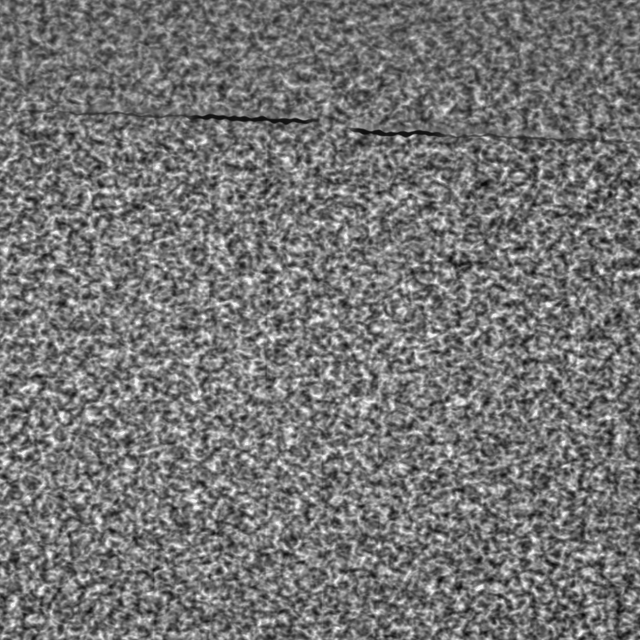
Reproduce this texture procedurally as a Shadertoy shader.

```glsl
const float GRAIN_FREQ = 72.0;
const float CRACK_TONE = 0.05;

vec2 hash22(vec2 p) {
    vec3 q = fract(p.xyx * vec3(0.1031, 0.1030, 0.0973));
    q += dot(q, q.yzx + 33.33);
    return fract((q.xx + q.yz) * q.zy);
}

float cornerSlope(vec2 cell, vec2 corner, vec2 f) {
    float angle = 6.2832 * hash22(cell + corner + 100.0).x;
    return dot(vec2(cos(angle), sin(angle)), f - corner);
}

float gradientNoise(vec2 p) {
    vec2 cell = floor(p), f = fract(p);
    vec2 w = f * f * f * (f * (f * 6.0 - 15.0) + 10.0);
    float low = mix(cornerSlope(cell, vec2(0, 0), f), cornerSlope(cell, vec2(1, 0), f), w.x);
    float high = mix(cornerSlope(cell, vec2(0, 1), f), cornerSlope(cell, vec2(1, 1), f), w.x);
    return mix(low, high, w.y);
}

vec2 rotate(vec2 p, float angle) {
    float c = cos(angle), s = sin(angle);
    return vec2(c * p.x - s * p.y, s * p.x + c * p.y);
}

// Pebbled surface: coarse lumps, main grains and fine grit
float grain(vec2 uv, float freq) {
    vec2 p = uv * vec2(0.94, 1.1) * freq;
    p += 0.25 * vec2(gradientNoise(p * 0.6 + 31.0), gradientNoise(p * 0.6 + 77.0));
    float lumps = gradientNoise(rotate(p, 0.9) * 0.47 + 13.0);
    float grains = gradientNoise(p);
    float grit = gradientNoise(rotate(p, 0.5) * 1.75 + 51.0);
    float dust = gradientNoise(rotate(p, 1.2) * 2.9 + 7.0);
    return 0.18 * lumps + 0.46 * grains + 0.42 * grit + 0.14 * dust;
}

// Broad light, strongest left of centre and below the middle
float illumination(vec2 uv) {
    vec2 d = (uv - vec2(0.33, 0.42)) / vec2(0.75, 0.48);
    return 0.395 + 0.095 * exp(-dot(d, d));
}

float segmentMask(float x, float start, float end, float fade) {
    return smoothstep(start - fade, start + fade, x) * (1.0 - smoothstep(end - fade, end + fade, x));
}

// Soft-ended vertical stroke
float streak(vec2 d, float halfWidth, float halfLength) {
    vec2 q = d / vec2(halfWidth, halfLength);
    return exp(-q.x * q.x - q.y * q.y * q.y * q.y);
}

float crackHeight(float x) {
    float jag = 0.005 * gradientNoise(vec2(x * 19.0, 3.0)) + 0.004 * gradientNoise(vec2(x * 62.0, 8.0));
    return 0.828 - 0.036 * x - 0.014 * smoothstep(0.48, 0.58, x) + jag;
}

float addCrack(float tone, vec2 uv, float pixel) {
    float open = max(segmentMask(uv.x, 0.30, 0.49, 0.015), segmentMask(uv.x, 0.55, 0.69, 0.015));
    float thin = max(segmentMask(uv.x, 0.11, 0.49, 0.02), segmentMask(uv.x, 0.55, 0.92, 0.02));
    float gap = segmentMask(uv.x, 0.495, 0.54, 0.008);
    float d = uv.y - crackHeight(uv.x);
    float ragged = 1.0 + 1.2 * gradientNoise(vec2(uv.x * 75.0, 21.0));
    float halfWidth = (0.0012 + 0.0006 * thin + 0.0015 * open) * ragged;
    float soft = max(0.0018, pixel);
    float core = 1.0 - smoothstep(halfWidth - soft, halfWidth + soft, abs(d));
    float lip = exp(-pow((d - 0.008) / 0.0045, 2.0));
    tone = mix(tone, 0.47, 0.5 * lip * thin);
    float strength = (0.4 + 0.3 * thin + 0.25 * open) * (1.0 - gap);
    return mix(tone, CRACK_TONE + 0.1 * (1.0 - open), core * strength);
}

// Scattered dark stains and pale upright flecks
float blemishes(vec2 uv, float pixel) {
    float sum = 0.0;
    for (int i = 0; i < 14; i++) {
        vec2 seed = vec2(float(i) * 7.0 + 3.0, 19.0);
        vec2 place = hash22(seed) * vec2(0.94, 0.72) + 0.03;
        vec2 kind = hash22(seed + 41.0);
        vec2 d = rotate(uv - place, 0.4 * (kind.x - 0.5));
        sum += 0.2 * streak(d, max(0.0025, pixel), mix(0.007, 0.022, kind.y));
        if (i < 5) {
            vec2 q = uv - hash22(seed + 83.0) * vec2(0.9, 0.7) - 0.05;
            sum -= 0.13 * exp(-dot(q, q) / 0.00022);
        }
    }
    return sum;
}

// Faint broken vertical lines
float seams(vec2 uv, float pixel) {
    float sum = 0.0;
    for (int i = 0; i < 5; i++) {
        float x = 0.24 + 0.088 * float(i);
        float dashes = gradientNoise(vec2(float(i) * 9.0 + 0.5, uv.y * 38.0));
        float line = exp(-pow((uv.x - x) / max(0.0012, pixel), 2.0));
        sum += 0.22 * line * dashes * (1.0 - smoothstep(0.75, 0.85, uv.y));
    }
    return sum;
}

void mainImage(out vec4 fragColor, in vec2 fragCoord) {
    vec2 uv = fragCoord / iResolution.xy;
    float pixel = 1.0 / iResolution.y;
    float relief = grain(uv, GRAIN_FREQ);
    float contrast = mix(1.05, 0.72, smoothstep(0.68, 0.95, uv.y));
    float tone = illumination(uv) + contrast * (relief + 0.5 * relief * relief);
    tone += blemishes(uv, pixel) + seams(uv, pixel);
    tone = addCrack(tone, uv, pixel);
    fragColor = vec4(vec3(clamp(tone, 0.04, 0.95)), 1.0);
}
```
